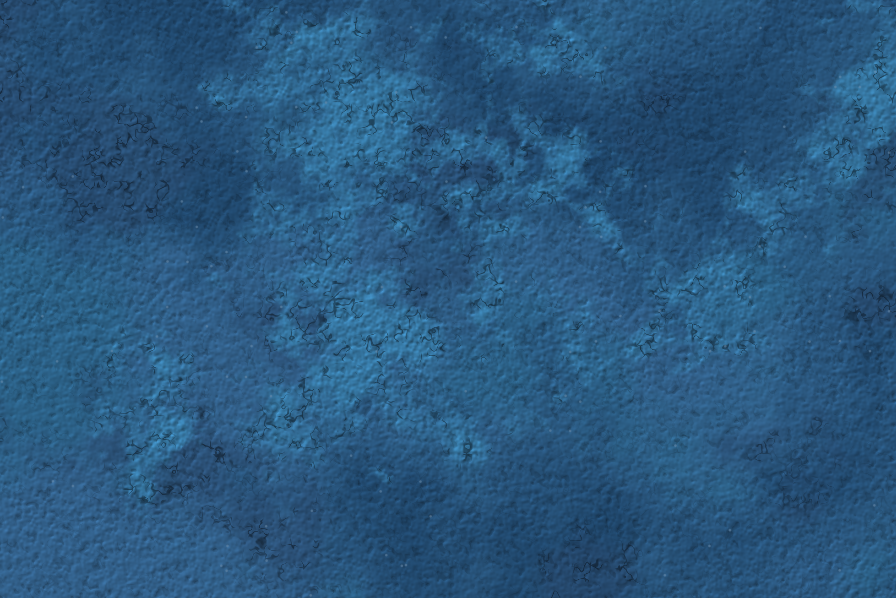
Write a Shadertoy shader that draws this texture.

```glsl
#define DEEP   vec3(0.125, 0.28, 0.425)
#define MID    vec3(0.158, 0.33, 0.483)
#define SLATE  vec3(0.195, 0.375, 0.54)
#define TEAL   vec3(0.17, 0.38, 0.53)
#define LIGHT  vec3(0.20, 0.435, 0.60)
#define BRIGHT vec3(0.215, 0.48, 0.65)
#define GRAIN_SCALE 125.0
#define GRAIN_GAIN  0.55
#define PATCH_LEVEL 0.575
#define CRACK_DEPTH 0.38
#define SPECK_SHARE 0.005

const mat2 TURN = mat2(0.8, 0.6, -0.6, 0.8);

float hash(vec2 p) {
    vec3 q = fract(vec3(p.xyx) * 0.1031);
    q += dot(q, q.yzx + 33.33);
    return fract((q.x + q.y) * q.z);
}

float noise(vec2 p) {
    vec2 cell = floor(p), f = fract(p);
    f = f * f * (3.0 - 2.0 * f);
    float low = mix(hash(cell), hash(cell + vec2(1, 0)), f.x);
    float high = mix(hash(cell + vec2(0, 1)), hash(cell + vec2(1, 1)), f.x);
    return mix(low, high, f.y);
}

// Each octave is turned so that the lattice does not show
float fbm(vec2 p) {
    float sum = 0.0, weight = 0.5, total = 0.0;
    for (int i = 0; i < 6; i++) {
        sum += weight * noise(p);
        total += weight;
        p = TURN * p * 2.03 + 17.3;
        weight *= 0.55;
    }
    return sum / total;
}

// Height of the stucco: small lumps, fine grit and a weak swell
float plaster(vec2 p) {
    vec2 q = TURN * p * GRAIN_SCALE;
    float lumps = noise(q);
    float grit = noise(TURN * q * 1.7 + 31.0);
    float swell = noise(TURN * q * 0.5 + 73.0);
    return 0.55 * lumps + 0.35 * grit + 0.35 * swell;
}

// Distances to the nearest two crumbs; their gap is small on the seams
float seamGap(vec2 p) {
    vec2 cell = floor(p), f = fract(p);
    float nearest = 8.0, second = 8.0;
    for (int y = -1; y <= 1; y++)
    for (int x = -1; x <= 1; x++) {
        vec2 o = vec2(x, y);
        vec2 seed = vec2(hash(cell + o), hash(cell + o + 47.0));
        float d = length(o + seed - f);
        second = min(second, max(nearest, d));
        nearest = min(nearest, d);
    }
    return second - nearest;
}

// Short dark cracks: seams between crumbs, kept only here and there
float cracks(vec2 p) {
    vec2 q = p * 48.0 + 0.9 * vec2(noise(p * 110.0), noise(p * 110.0 + 9.0));
    float seam = 1.0 - smoothstep(0.03, 0.2, seamGap(q));
    return seam * smoothstep(0.5, 0.72, noise(p * 55.0 + 5.0));
}

// Rare pale chips, one chance per cell
float specks(vec2 p) {
    vec2 q = p * 120.0, cell = floor(q);
    vec2 centre = 0.35 + 0.3 * vec2(hash(cell + 3.0), hash(cell + 8.0));
    float chip = 1.0 - smoothstep(0.1, 0.4, length(fract(q) - centre));
    return chip * step(1.0 - SPECK_SHARE, hash(cell + 21.0));
}

void mainImage(out vec4 fragColor, in vec2 fragCoord) {
    vec2 p = fragCoord / iResolution.y;
    vec2 warp = vec2(fbm(p * 3.0 + 4.0), fbm(p * 3.0 + 40.0)) - 0.5;

    // Cloudy wash with faint vertical runs
    float wash = fbm(p * 2.6 + warp * 0.9 + 11.0);
    wash += 0.08 * (noise(p * vec2(15.0, 3.0) + 7.0) - 0.5);
    float tint = smoothstep(0.4, 0.6, fbm(p * 2.4 + 90.0));
    vec3 colour = mix(DEEP, MID, smoothstep(0.28, 0.49, wash));
    colour = mix(colour, mix(SLATE, TEAL, tint), smoothstep(0.44, 0.64, wash));

    // Ragged worn patches, brightest at their cores
    float worn = fbm(p * 3.3 + warp * 1.2 + 57.0);
    float ragged = worn + 0.4 * (fbm(p * 21.0 + 23.0) - 0.5);
    float patchMask = smoothstep(PATCH_LEVEL, PATCH_LEVEL + 0.1, ragged);
    float core = smoothstep(PATCH_LEVEL + 0.09, PATCH_LEVEL + 0.16, ragged);
    colour = mix(colour, LIGHT, 0.7 * patchMask);
    colour = mix(colour, BRIGHT, 0.7 * core);

    // Violet bruises in the darker zones
    float bruise = smoothstep(0.56, 0.7, fbm(p * 4.0 + 130.0));
    colour = mix(colour, vec3(0.15, 0.27, 0.41), 0.55 * bruise * (1.0 - patchMask));

    // Side light from the upper left
    vec2 toLight = vec2(-0.0022, 0.0030);
    float relief = plaster(p - toLight * 0.5) - plaster(p + toLight * 0.5);
    float rough = 0.65 + 0.5 * noise(p * 7.0 + 3.0) + 0.35 * patchMask;
    float pits = 1.0 - smoothstep(0.32, 0.48, plaster(p));
    colour *= 1.0 + GRAIN_GAIN * rough * relief - 0.13 * pits;

    // Cracks and chips
    float crackZone = 0.2 + 0.8 * max(patchMask, bruise);
    colour *= 1.0 - CRACK_DEPTH * crackZone * cracks(p);
    colour = mix(colour, vec3(0.42, 0.55, 0.67), 0.55 * specks(p));

    fragColor = vec4(clamp(colour, 0.0, 1.0), 1.0);
}
```
